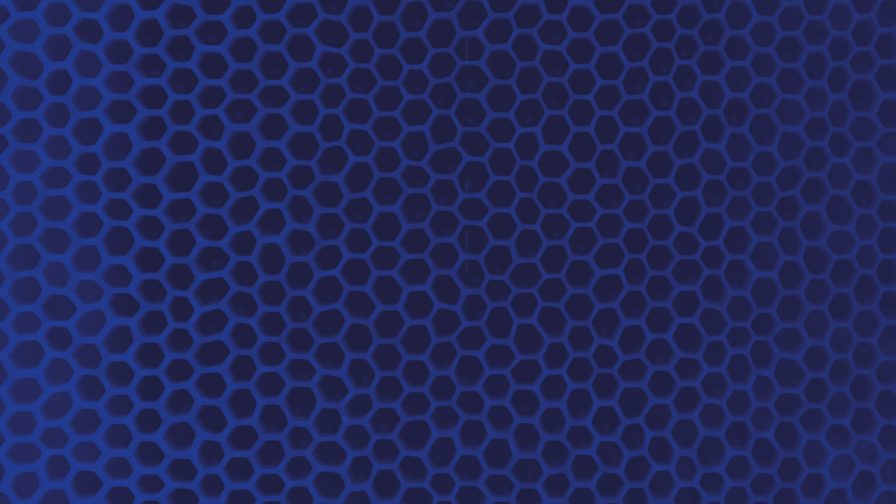
Reproduce this pattern procedurally as a Shadertoy shader.

```glsl
// Deep blue honeycomb seen from the front, about 31 columns by 16 rows of hexagonal tubes.
// Each cell is a rounded hexagon opening with a floor shifted toward a vanishing point,
// so the outer inner walls show; noise bends the lattice and varies wear and light.

const float PITCH = 0.0642;              // vertical cell spacing, canvas height = 1
const vec2 ANCHOR = vec2(0.881, 0.551);  // centre of one cell
const float STRETCH = 0.077;             // columns tighten toward the right
const vec2 VANISH = vec2(1.09, 0.70);    // point where the tubes face the viewer
const float DEPTH = 0.15;                // floor shift per unit of distance
const float OPENING = 0.445;             // opening radius in pitches
const float ROUNDING = 12.0;             // higher gives sharper corners
const float BEND = 0.13;                 // lattice irregularity in pitches
const float SEAM_X = 0.926;
const vec3 FLOOR = vec3(0.12, 0.12, 0.26);
const vec3 SHADE = vec3(0.14, 0.15, 0.33);
const vec3 WALL = vec3(0.15, 0.17, 0.39);
const vec3 LIT = vec3(0.15, 0.20, 0.48);
const vec3 RIM = vec3(0.13, 0.23, 0.57);

float hash(vec2 p) {
    vec3 a = fract(vec3(p.xyx) * 0.1031);
    a += dot(a, a.yzx + 33.33);
    return fract((a.x + a.y) * a.z);
}

float noise(vec2 p) {
    vec2 i = floor(p), f = fract(p);
    f = f * f * (3.0 - 2.0 * f);
    return mix(mix(hash(i), hash(i + vec2(1, 0)), f.x),
               mix(hash(i + vec2(0, 1)), hash(i + vec2(1, 1)), f.x), f.y);
}

float fbm(vec2 p) {
    return 0.55 * noise(p) + 0.3 * noise(p * 2.1 + 7.0) + 0.15 * noise(p * 4.3 + 19.0);
}

// Radius of the flat-topped rounded hexagon through q
float hexRadius(vec2 q) {
    vec3 h = abs(vec3(q.y, 0.866 * q.x + 0.5 * q.y, 0.866 * q.x - 0.5 * q.y));
    return pow(dot(pow(h, vec3(ROUNDING)), vec3(1.0)), 1.0 / ROUNDING);
}

// Nearest cell centre on two interleaved rectangular grids
vec2 cellCentre(vec2 p) {
    vec2 period = vec2(1.732, 1.0);
    vec2 a = period * floor(p / period + 0.5);
    vec2 b = period * (floor(p / period) + 0.5);
    return length(p - a) < length(p - b) ? a : b;
}

void mainImage(out vec4 fragColor, in vec2 fragCoord) {
    vec2 uv = fragCoord / iResolution.y;
    float aa = 0.8 / (iResolution.y * PITCH);

    // Bent lattice
    vec2 p = uv - ANCHOR;
    p.x += STRETCH * p.x * p.x;
    p /= PITCH;
    p += BEND * (vec2(noise(uv * 13.0), noise(uv * 13.0 + 40.0)) - 0.5) * 2.0;
    vec2 centre = cellCentre(p);
    vec2 q = p - centre;
    vec2 id = floor(centre * vec2(1.1548, 2.0) + 0.5) + 100.0;
    float rnd = hash(id);
    float rnd2 = hash(id + 57.0);

    // Broad light: strong on the left, weaker on the right and below
    float left = smoothstep(0.95, 0.0, uv.x);
    float right = smoothstep(1.15, 1.8, uv.x);
    float low = smoothstep(0.45, 0.0, uv.y);
    float bands = fbm(uv * vec2(9.0, 2.5) + 3.0);
    float grain = fbm(uv * 42.0);

    // Opening and receding floor
    float open = OPENING - 0.035 * left - 0.012 * low - 0.025 * rnd * rnd;
    float edge = hexRadius(q);
    float rim = smoothstep(open - aa, open + aa, edge);
    vec2 shift = (VANISH - (ANCHOR + centre * PITCH)) * DEPTH;
    shift += 0.05 * (vec2(rnd, rnd2) - 0.5);
    float reach = length(shift);
    float soft = 0.025 + 0.25 * reach + aa;
    float floorEdge = hexRadius(q - shift) + 0.05 * (grain - 0.5);
    float depth = smoothstep(-soft, soft, floorEdge - (0.425 - 0.25 * reach));

    // Floor: dim light, small smudges and worn patches
    float haze = smoothstep(0.36, 0.02, uv.x) * (0.35 + bands) + 0.45 * right * (0.4 + grain);
    haze += 0.25 * low * grain;
    vec3 col = mix(FLOOR, WALL, clamp(haze * (0.6 + 0.6 * rnd), 0.0, 0.85));
    vec2 spot = q - vec2(0.3 * rnd - 0.1, -0.08 - 0.2 * rnd2);
    float smudge = smoothstep(0.16, 0.03, length(spot) + 0.2 * (grain - 0.5));
    col = mix(col, SHADE, 0.6 * smudge * step(0.45, rnd2));

    // Inner walls brighten toward the opening
    float glow = clamp(0.7 * left + 0.25 * low + 0.8 * (bands - 0.5), 0.0, 1.0);
    vec3 wall = mix(SHADE, mix(WALL, LIT, glow), smoothstep(0.2, open, edge));
    col = mix(col, wall, depth * (0.8 + 0.3 * (grain - 0.5)));

    // Vertical seam, broken into faint dashes
    float seam = smoothstep(0.0016 + 0.8 / iResolution.y, 0.0008, abs(uv.x - SEAM_X));
    seam *= smoothstep(0.4, 0.6, noise(vec2(uv.y * 32.0, 4.0))) * smoothstep(0.3, 0.45, uv.y);
    col = mix(col, WALL, 0.65 * seam);

    // Raised cell rims with uneven brightness
    float shine = clamp(0.2 + 0.75 * left + 0.2 * low - 0.2 * right + 1.1 * (grain - 0.5), 0.0, 1.0);
    vec3 rimColour = mix(mix(WALL, LIT, 0.75), RIM, shine);
    col = mix(col, rimColour, rim * (0.92 - 0.15 * right));

    fragColor = vec4(col, 1.0);
}
```
